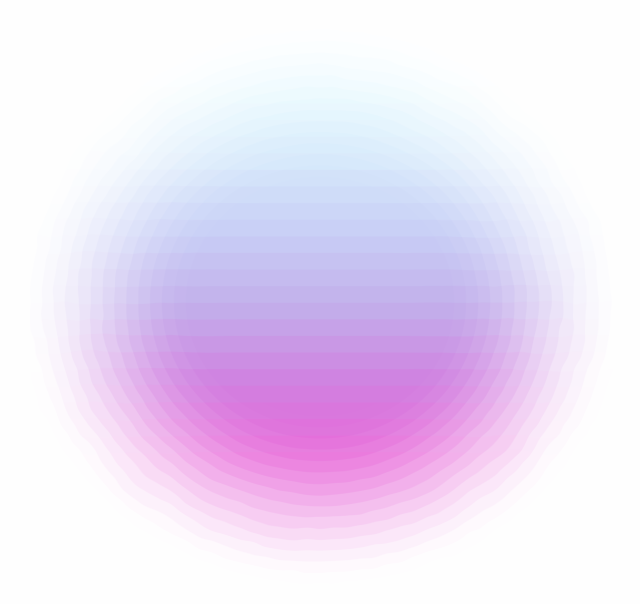
Write a WebGL 2 fragment shader that draws this background.

```glsl
#version 300 es
precision highp float;
// A soft orb in stepped bands, from pale sky blue down to magenta, on white.

#define ORB_STRETCH 1.07   // width of the orb over its height
#define CORE_RADIUS 0.193  // fully coloured inside this radius
#define RIM_RADIUS 0.475   // white beyond this radius
#define RING_STEP 0.0186   // width of one ring
#define RING_PHASE 0.2273  // radius of one ring edge
#define BAND_STEP 0.0275   // height of one level band
#define HUE_LOW -0.25      // height of the first hue
#define HUE_HIGH 0.36      // height of the last hue
#define WOBBLE 0.009       // unevenness of the rings near the rim

uniform vec2 u_resolution;
out vec4 outColor;

const int HUE_COUNT = 6;
const vec3 HUES[HUE_COUNT] = vec3[HUE_COUNT](
  vec3(0.905, 0.410, 0.850),  // magenta
  vec3(0.815, 0.510, 0.880),  // orchid
  vec3(0.762, 0.685, 0.920),  // lilac
  vec3(0.785, 0.810, 0.963),  // periwinkle
  vec3(0.835, 0.910, 0.983),  // pale blue
  vec3(0.840, 0.960, 1.000)   // sky
);

float hash(vec2 cell) {
  return fract(sin(dot(cell, vec2(127.1, 311.7))) * 43758.5453);
}

// Smooth value noise in the range -0.5 to 0.5
float noise(vec2 p) {
  vec2 cell = floor(p);
  vec2 t = smoothstep(0.0, 1.0, fract(p));
  float low = mix(hash(cell), hash(cell + vec2(1, 0)), t.x);
  float high = mix(hash(cell + vec2(0, 1)), hash(cell + vec2(1, 1)), t.x);
  return mix(low, high, t.y) - 0.5;
}

// Rounds a value to the middle of its step, with edges one pixel soft
float quantize(float value, float stepSize, float pixel) {
  float x = value / stepSize;
  float softness = min(1.5 * pixel / stepSize, 1.0);
  return (floor(x) + 0.5 + smoothstep(1.0 - softness, 1.0, fract(x))) * stepSize;
}

vec3 hueAt(float height) {
  float x = clamp((height - HUE_LOW) / (HUE_HIGH - HUE_LOW), 0.0, 1.0);
  x *= float(HUE_COUNT - 1);
  int i = min(int(x), HUE_COUNT - 2);
  return mix(HUES[i], HUES[i + 1], x - float(i));
}

void main() {
  float pixel = 1.0 / u_resolution.y;
  vec2 p = (gl_FragCoord.xy - 0.5 * u_resolution) * pixel;
  float radius = length(p / vec2(ORB_STRETCH, 1.0));

  // Uneven edges that grow towards the sides and the rim
  float rough = noise(p * 16.0) + 0.5 * noise(p * 45.0 + 7.0);
  float side = smoothstep(0.12, 0.42, abs(p.x));
  float ringRadius = radius + rough * WOBBLE * smoothstep(0.2, 0.45, radius);
  float bandHeight = p.y + rough * WOBBLE * side;

  // Rings fade the orb to white, level bands choose its hue
  float ring = quantize(ringRadius - RING_PHASE, RING_STEP, pixel) + RING_PHASE;
  float band = quantize(bandHeight, BAND_STEP, pixel);
  float cover = 1.0 - smoothstep(CORE_RADIUS, RIM_RADIUS, ring);

  outColor = vec4(mix(vec3(0.998), hueAt(band), cover), 1.0);
}
```
